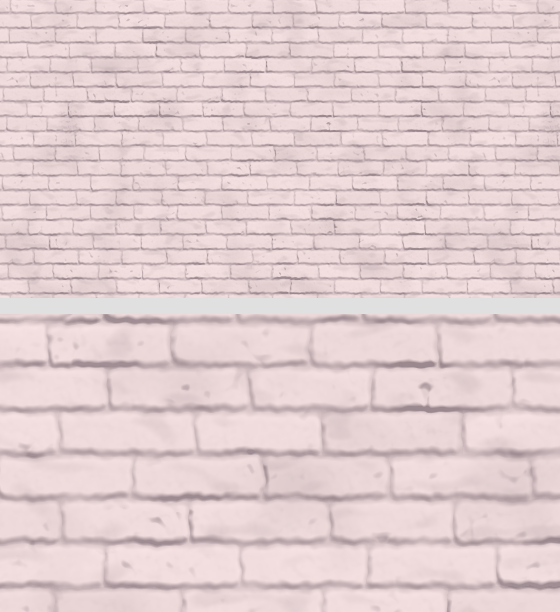
Top, the full canvas; bottom, a detail of the centre.
Write a Shadertoy shader that draws this texture.

```glsl
// Painted pale pink brick wall in running bond, lit from the upper right.

const float PERIOD = 33.0;  // horizontal repeat in row heights: 11 bricks of 3

float hash(vec2 p) {
    vec3 q = fract(vec3(p.xyx) * 0.1031);
    q += dot(q, q.yzx + 33.33);
    return fract((q.x + q.y) * q.z);
}

// Gradient at a lattice corner, wrapped horizontally
float corner(vec2 cell, vec2 offset, float wrap) {
    float angle = 6.2832 * hash(vec2(mod(cell.x, wrap), cell.y) + 7.0);
    return dot(vec2(cos(angle), sin(angle)), offset);
}

// Gradient noise at a given frequency, periodic across the wall
float noise(vec2 p, float frequency) {
    float wrap = round(PERIOD * frequency);
    p *= frequency;
    vec2 i = floor(p), f = p - i, s = f * f * f * (f * (f * 6.0 - 15.0) + 10.0);
    vec2 e = vec2(1, 0);
    return mix(mix(corner(i, f, wrap), corner(i + e, f - e, wrap), s.x),
               mix(corner(i + e.yx, f - e.yx, wrap), corner(i + 1.0, f - 1.0, wrap), s.x), s.y);
}

// Shift of a vertical joint, in brick lengths
float jointShift(float k, float row) {
    return 0.1 * (hash(vec2(mod(k, 11.0), row + 40.0)) - 0.5);
}

// Crumbled patch of paint that returns with every repeat
float crumble(vec2 p) {
    vec2 d = vec2(mod(p.x, PERIOD) - 4.8, p.y - 11.4) / vec2(0.7, 1.5);
    return exp(-dot(d, d));
}

// Wall height: mortar near 0, brick face near 1; brick receives the cell id
float relief(vec2 p, out vec2 brick) {
    vec2 w = p + 0.09 * vec2(noise(p, 2.0), noise(p + vec2(0, 57), 1.0))
               + 0.06 * noise(p + vec2(0, 91), 4.0);
    float row = floor(w.y);
    float u = w.x / 3.0 + 0.3 + 0.55 * mod(row, 2.0) + 0.26 * (hash(vec2(row, 3)) - 0.5);
    float k = floor(u), f = u - k;
    float left = f - jointShift(k, row);
    float right = 1.0 + jointShift(k + 1.0, row) - f;
    brick = vec2(mod(k + step(right, 0.0) - step(left, 0.0), 11.0), row);

    // Rounded brick outline with a soft shoulder
    vec2 d = vec2(3.0 * min(abs(left), abs(right)) + 0.04, min(w.y - row, row + 1.0 - w.y));
    float edge = 0.22 - length(max(0.22 - d, 0.0));
    float h = smoothstep(0.01, 0.17, edge);

    // Plaster grain, clustered pits and the crumbled patch
    float grain = noise(p, 3.0) + 0.7 * noise(p, 7.0);
    float pits = smoothstep(0.2, 0.5, noise(p + vec2(0, 23), 3.0))
               * smoothstep(0.05, 0.35, noise(p + vec2(0, 71), 1.0));
    return h + (0.08 + 0.5 * crumble(p)) * grain - 0.5 * pits;
}

void mainImage(out vec4 fragColor, in vec2 fragCoord) {
    // One unit is one brick course
    vec2 p = fragCoord / iResolution.y * vec2(20.4, 20.2) - vec2(0, 0.3);
    vec2 brick, other;
    float h = relief(p, brick);
    float slope = relief(p + vec2(0.05, 0.13), other) - h;

    // Shadow depth drifts along the joints, with a few deep gaps
    float depth = 0.36 + 0.5 * noise(p + vec2(0, 13), 1.0)
                + 0.6 * smoothstep(0.15, 0.5, noise(p + vec2(0, 37), 1.0 / 3.0));
    float shade = max(depth, 0.12) * max(slope, 0.0) + 0.24 * (1.0 - clamp(h, 0.0, 1.0));

    // Broad stains, thin grime and the patch
    float stain = noise(p + vec2(0, 19), 1.0 / 3.0) + 0.7 * noise(p + vec2(0, 83), 2.0 / 3.0);
    shade += 0.2 * max(stain, 0.0) + 0.18 * crumble(p);
    shade += 0.12 * smoothstep(0.1, 0.5, noise(p * vec2(1, 2) + vec2(0, 5), 1.0));

    vec3 paint = vec3(0.94, 0.861, 0.862);
    vec3 shadow = vec3(0.56, 0.49, 0.52);
    vec3 color = mix(paint, shadow, clamp(shade, 0.0, 0.85));
    color += 0.012 * clamp(-slope, 0.0, 1.0);           // lit upper edges
    color += 0.028 * (hash(brick + 5.0) - 0.5);         // tone of each brick
    color += 0.008 * noise(p, 6.0);                     // fine mottling
    fragColor = vec4(color, 1.0);
}
```
